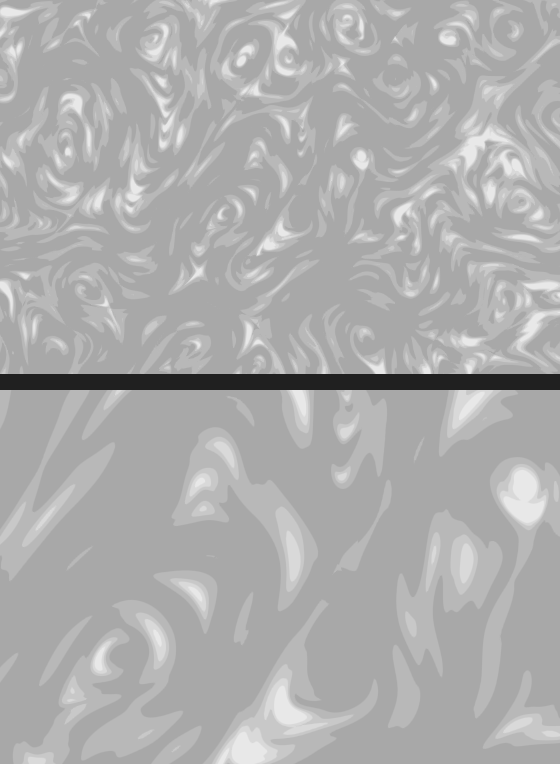
Top, the full canvas; bottom, a detail of the centre.
Give the GLSL for this texture, as a WebGL 2 fragment shader.

```glsl
#version 300 es
precision highp float;
// Pale grey turbulent flow: eddies and streams of fine streaks in flat tones.

#define EDDY_FREQ 3.5          // large swirls per canvas height
#define FIBRE_FREQ 40.0        // streaks per canvas height
#define DRIFT vec2(0.35, 0.2)  // mean direction of the streams
#define STEP_LENGTH 0.008      // streak length per tracing step
#define STEPS 10
#define STREAK_GAIN 6.1
#define CALM_GAIN 1.35         // brightening inside the eddies
#define PATCH_GAIN 1.6         // broad light and dark areas
#define THRESHOLDS vec4(0.21, 1.18, 1.65, 2.08)
#define BASE_GREY 0.657
#define GREY_STEPS vec4(0.063, 0.065, 0.065, 0.06)

uniform vec2 u_resolution;
out vec4 fragColor;

// Random gradient of a lattice cell, with unit mean square length.
vec2 cellGradient(ivec2 cell) {
    uvec2 q = uvec2(cell) * uvec2(1597u, 3812u) + 7919u;
    uint h = (q.x ^ (q.y * 40503u)) * 73471u;
    h = (h ^ (h >> 15)) * 668265u;
    h = (h ^ (h >> 13)) * 374761u;
    h ^= h >> 16;
    vec2 unit = vec2(h & 65535u, (h * 40503u) >> 16) / 65535.0;
    return (unit * 2.0 - 1.0) * 1.2247;
}

// Gradient noise: value in x, its derivative in yz.
vec3 gradientNoise(vec2 p) {
    ivec2 cell = ivec2(floor(p));
    vec2 f = fract(p);
    vec2 s = f * f * f * (f * (f * 6.0 - 15.0) + 10.0);
    vec2 ds = 30.0 * f * f * (f * (f - 2.0) + 1.0);
    vec2 ga = cellGradient(cell);
    vec2 gb = cellGradient(cell + ivec2(1, 0));
    vec2 gc = cellGradient(cell + ivec2(0, 1));
    vec2 gd = cellGradient(cell + ivec2(1, 1));
    float a = dot(ga, f);
    float b = dot(gb, f - vec2(1.0, 0.0));
    float c = dot(gc, f - vec2(0.0, 1.0));
    float d = dot(gd, f - vec2(1.0, 1.0));
    float k = a - b - c + d;
    float value = a + s.x * (b - a) + s.y * (c - a) + s.x * s.y * k;
    vec2 slope = mix(mix(ga, gb, s.x), mix(gc, gd, s.x), s.y)
               + ds * (s.yx * k + vec2(b, c) - a);
    return vec3(value, slope);
}

// Divergence-free velocity: the rotated slope of a two-octave stream function.
vec2 velocity(vec2 p) {
    vec2 slope = gradientNoise(p * EDDY_FREQ + 31.0).yz
               + 0.42 * gradientNoise(p * EDDY_FREQ * 2.1 + 67.0).yz;
    return vec2(slope.y, -slope.x) + DRIFT;
}

// Unsmeared grain at three sizes.
float grain(vec2 p) {
    return 0.6 * gradientNoise(p * FIBRE_FREQ * 0.45 + 103.0).x
         + gradientNoise(p * FIBRE_FREQ + 151.0).x
         + 0.5 * gradientNoise(p * FIBRE_FREQ * 2.0 + 211.0).x;
}

// Grain averaged along the flow line through p; slow flow gives short blobs.
float streaks(vec2 p) {
    float sum = grain(p);
    float total = 1.0;
    for (int side = -1; side <= 1; side += 2) {
        vec2 q = p;
        for (int i = 1; i <= STEPS; i++) {
            vec2 v = velocity(q);
            q += float(side) * STEP_LENGTH * v / (0.4 + length(v));
            float weight = 0.5 + 0.5 * cos(3.14159 * float(i) / float(STEPS + 1));
            sum += weight * grain(q);
            total += weight;
        }
    }
    return sum / total;
}

void main() {
    vec2 p = gl_FragCoord.xy / u_resolution.y + 4.0;

    // Streaks, lifted in calm eddy centres and in broad patches
    vec2 v = velocity(p);
    float calm = exp(-dot(v, v)) - 0.45;
    float patches = gradientNoise(p * 2.3 + 17.0).x;
    float tone = STREAK_GAIN * streaks(p) + CALM_GAIN * calm + PATCH_GAIN * patches;

    // Flat grey levels with smoothed borders
    float blur = max(fwidth(tone) * 0.7, 0.0001);
    vec4 levels = smoothstep(THRESHOLDS - blur, THRESHOLDS + blur, vec4(tone));
    fragColor = vec4(vec3(BASE_GREY + dot(levels, GREY_STEPS)), 1.0);
}
```
